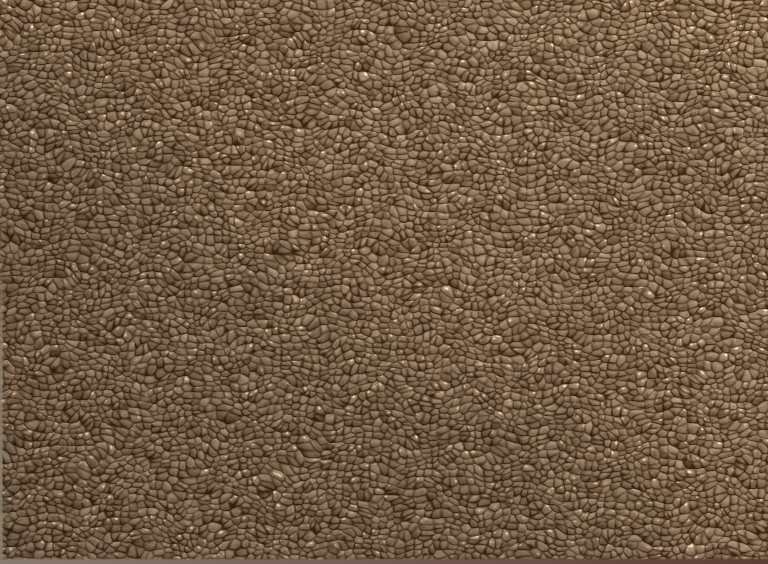
Write a Shadertoy shader that draws this texture.

```glsl
// Bronze pebbled leather: small domed grains, dark creases and metallic glints.

vec2 hash2(vec2 p) {
    return fract(sin(vec2(dot(p, vec2(127.1, 311.7)), dot(p, vec2(269.5, 183.3)))) * 43758.5);
}

// Cellular noise: xy = offset from the nearest centre, z = crease gap, w = cell id.
vec4 cells(vec2 p) {
    vec2 base = floor(p), nearestOffset = vec2(0.0);
    float nearest = 9.0, second = 9.0, id = 0.0;
    for (int j = -1; j <= 1; j++) {
        for (int i = -1; i <= 1; i++) {
            vec2 cell = base + vec2(i, j);
            vec2 offset = p - cell - 0.1 - 0.8 * hash2(cell);
            float dist = length(offset);
            if (dist < nearest) {
                second = nearest;
                nearest = dist;
                nearestOffset = offset;
                id = hash2(cell + 57.0).x;
            } else {
                second = min(second, dist);
            }
        }
    }
    return vec4(nearestOffset, second - nearest, id);
}

// Layered sines that bend the rows of grains into uneven waves.
vec2 warp(vec2 p) {
    vec2 w = 0.0050 * sin(p.yx * vec2(31.0, 37.0) + 2.0 * sin(p * 17.0));
    w += 0.0028 * sin(p.yx * vec2(83.0, 71.0) + 2.5 * sin(p * 43.0 + 1.3));
    return p + w;
}

vec3 leather(vec2 p) {
    vec2 q = warp(p);
    vec4 grain = cells(q * vec2(64.0, 86.0));
    vec4 fleck = cells(q * vec2(150.0, 185.0) + 31.0);

    // Creases fade in places, so neighbouring grains merge.
    float depth = 0.20 + 0.05 * sin(q.x * 57.0 + 3.0 * sin(q.y * 49.0));
    float dome = smoothstep(0.0, 0.42, grain.z);
    float tone = depth * (dome - 0.62);

    // Light from above: bright upper rims, shadow below each grain.
    tone += 0.21 * grain.y + 0.05 * grain.x;
    tone += 0.11 * (grain.w - 0.5) + 0.10 * (fleck.w - 0.5);

    // Broken metallic sparkle, mostly on the lit rims.
    float rim = smoothstep(-0.15, 0.40, grain.y) * (0.35 + 0.65 * dome);
    float spark = smoothstep(0.84, 0.96, fleck.w) * smoothstep(0.60, 0.15, length(fleck.xy));

    vec3 color = vec3(0.445, 0.357, 0.267) + tone * vec3(1.0, 0.97, 0.90);
    color += rim * spark * vec3(0.38, 0.34, 0.25);
    return max(color, vec3(0.20, 0.125, 0.07));
}

void mainImage(out vec4 fragColor, in vec2 fragCoord) {
    vec2 uv = fragCoord / iResolution.xy;

    // Four samples per pixel smooth the creases.
    vec3 color = vec3(0.0);
    for (int k = 0; k < 4; k++) {
        vec2 shift = vec2(k % 2, k / 2) * 0.5 - 0.25;
        color += 0.25 * leather((fragCoord + shift) / iResolution.y);
    }

    // Soft light, strongest at the upper right.
    float light = 1.0 + 0.16 * (uv.x - 0.5) + 0.14 * (uv.y - 0.5);
    light += 0.03 * sin(uv.x * 7.0 + 2.0 * uv.y) * sin(uv.y * 6.0 + 1.0);
    color *= light;

    // Thin bare margins on the lower left side and along the bottom.
    float leftEdge = smoothstep(0.005, 0.002, uv.x) * smoothstep(0.65, 0.35, uv.y);
    float bottomEdge = smoothstep(0.012, 0.006, uv.y);
    color = mix(color, vec3(0.55, 0.51, 0.45), 0.8 * leftEdge);
    color = mix(color, mix(vec3(0.54, 0.48, 0.44), vec3(0.36, 0.24, 0.21), uv.x), bottomEdge);

    fragColor = vec4(color, 1.0);
}
```
